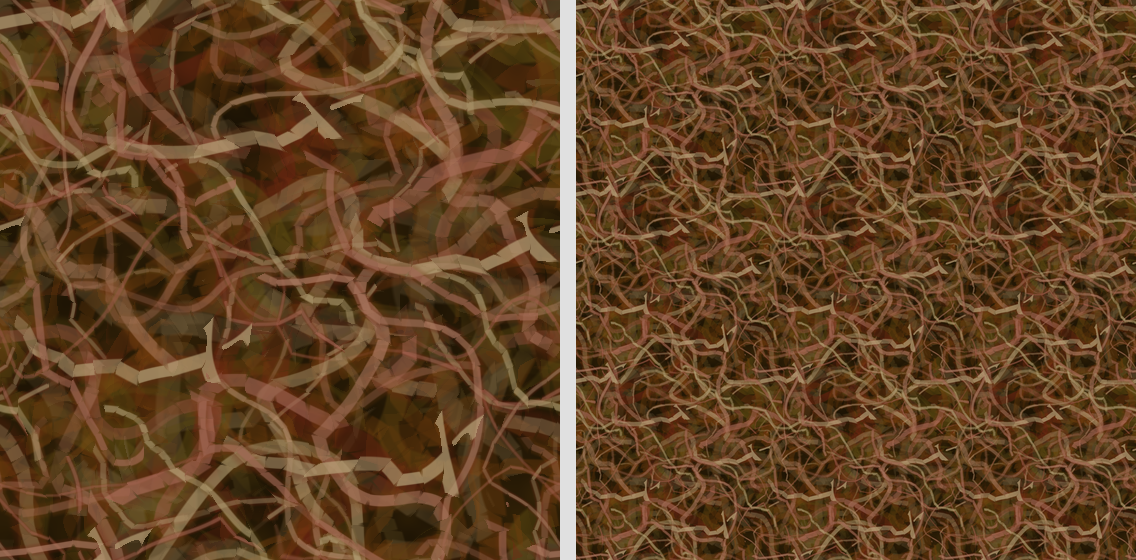
Left: one tile. Right: repeated 3 by 3.
Give the GLSL for this texture, as a Shadertoy shader.

```glsl
// Tangled translucent fibres over dark earth. Each fibre is a meandering line
// on the torus, bent by a periodic warp and cut into short flat segments;
// broad dim fibres lie below, narrow pale ones with stained borders on top.

const float TAU = 6.28318;
const int DEEP_FIBRES = 26;
const int TOP_FIBRES = 26;
const vec2 DIRECTIONS[6] = vec2[6](vec2(1, 0), vec2(0, 1), vec2(1, 1),
                                   vec2(1, -1), vec2(1, 2), vec2(2, -1));

float hash(float a, float b) {
    uint n = uint(a) * 1973u + uint(b) * 9277u + 2669u;
    n = (n ^ (n >> 16u)) * 0x7feb352du;
    n = (n ^ (n >> 15u)) * 0x846ca68bu;
    n ^= n >> 16u;
    return float(n >> 8u) / 16777216.0;
}

vec4 hash4(float a, float b) {
    return fract(hash(a, b) * vec4(1.0, 17.0, 131.0, 1031.0));
}

// Value noise that wraps after a whole number of cells
float noise(vec2 p, float cells, float seed) {
    p *= cells;
    vec2 i = floor(p), f = p - i;
    f = f * f * (3.0 - 2.0 * f);
    vec2 a = mod(i, cells), b = mod(i + 1.0, cells);
    float row0 = seed + a.y, row1 = seed + b.y;
    return mix(mix(hash(a.x, row0), hash(b.x, row0), f.x),
               mix(hash(a.x, row1), hash(b.x, row1), f.x), f.y);
}

// Periodic bending of the plane, with its Jacobian
vec2 warp(vec2 p, float id, out mat2 jacobian) {
    vec2 q = p;
    jacobian = mat2(1.0);
    for (int n = 0; n < 4; n++) {
        vec4 h = hash4(id, 10.0 + float(n));
        vec2 wave = floor(h.xy * 7.0) - 3.0;
        vec2 push = vec2(cos(TAU * h.z), sin(TAU * h.z)) * 0.075 / max(length(wave), 1.0);
        float angle = TAU * (dot(wave, p) + h.w);
        q += push * sin(angle);
        jacobian += outerProduct(push, wave) * TAU * cos(angle);
    }
    return q;
}

// Sideways offset of a fibre and its slope
vec2 meander(float t, float id) {
    vec4 phase = hash4(id, 20.0);
    vec2 sum = vec2(0.0);
    for (int n = 0; n < 4; n++) {
        float f = float(n + 1), angle = TAU * (f * t + phase[n]);
        sum += 0.1 * vec2(sin(angle) / f, TAU * cos(angle));
    }
    return sum;
}

// Returns distance from the axis relative to the half width, opacity, segment tone
vec3 fibre(vec2 p, float id, float width) {
    mat2 jacobian;
    vec2 q = warp(p, id, jacobian);
    vec4 h = hash4(id, 1.0);
    vec2 across = DIRECTIONS[int(h.x * 6.0)];
    vec2 along = vec2(across.y, -across.x);
    float u = dot(along, q), v = dot(across, q) - h.y;
    float scale = length(across);
    vec2 bend = meander(u, id);
    float gap = fract(v - bend.x + 0.5) - 0.5;
    float steep = length((across - bend.y * along) * jacobian);
    if (abs(gap) > 5.0 * width * max(steep, 0.45 * scale)) return vec3(9.0, 0.0, 0.0);

    // Straight segment nearest to the point
    float count = floor(mix(24.0, 46.0, h.z) / scale);
    float foot = (u + gap * bend.y / (1.0 + bend.y * bend.y)) * count;
    float segment = floor(foot), start = segment / count;
    float offset = meander(start, id).x;
    float slope = (meander((segment + 1.0) / count, id).x - offset) * count;
    gap = fract(v - offset - slope * (u - start) + 0.5) - 0.5;
    float d = gap / max(length((across - slope * along) * jacobian), 0.45 * scale) / width;

    // Ragged clumps, uneven segments and gaps along the fibre
    vec4 s = hash4(id, 100.0 + mod(segment, count));
    float clump = pow(max(sin(TAU * (2.0 * start + h.w)), 0.0), 8.0);
    d = (d + (s.x - 0.5) * (0.15 + 1.5 * clump)) / (0.88 + 0.24 * s.y);
    float presence = sin(TAU * (start + h.w)) + 0.5 * sin(TAU * (3.0 * start + h.z));
    float opacity = smoothstep(-0.95, -0.4, presence) * (0.8 + 0.4 * s.z);

    // Wedge shaped cracks open at the joints
    float joint = floor(foot + 0.5);
    float side = hash(id, 300.0 + mod(joint, count)) < 0.5 ? -1.0 : 1.0;
    float wedge = clamp(side * d, 0.0, 1.0);
    float distanceToJoint = abs(foot - joint) / (count * max(length(along * jacobian), 0.5));
    float crack = wedge * (1.0 - smoothstep(0.001 * wedge, 0.001 * wedge + 0.0015, distanceToJoint));
    return vec3(abs(d), opacity * (1.0 - 0.75 * crack), s.w);
}

vec3 earthColour(float pick) {
    vec3 rust = mix(vec3(0.44, 0.13, 0.07), vec3(0.45, 0.24, 0.05), smoothstep(0.1, 0.3, pick));
    vec3 olive = mix(vec3(0.37, 0.30, 0.07), vec3(0.47, 0.39, 0.26), smoothstep(0.65, 0.8, pick));
    return mix(rust, olive, smoothstep(0.4, 0.55, pick));
}

vec3 paleColour(float pick) {
    vec3 pink = mix(vec3(0.64, 0.36, 0.31), vec3(0.69, 0.52, 0.42), smoothstep(0.1, 0.4, pick));
    return mix(pink, vec3(0.71, 0.64, 0.48), smoothstep(0.4, 0.7, pick));
}

void mainImage(out vec4 fragColor, in vec2 fragCoord) {
    vec2 p = fragCoord / iResolution.xy;
    float pixel = 1.0 / min(iResolution.x, iResolution.y);
    float mottle = 0.6 * noise(p, 9.0, 500.0) + 0.4 * noise(p, 26.0, 600.0);
    vec3 colour = vec3(0.15, 0.10, 0.02) * (0.6 + 0.8 * mottle);

    // Broad, dim fibres
    for (int i = 0; i < DEEP_FIBRES; i++) {
        float id = float(i + 1);
        vec4 h = hash4(id, 2.0);
        float width = mix(0.011, 0.030, h.x);
        vec3 f = fibre(p, id, width);
        float body = 1.0 - smoothstep(0.85, 1.0 + 0.003 / width, f.x);
        vec3 tint = earthColour(h.y) * (0.85 + 0.3 * f.z);
        colour = mix(colour, tint, body * f.y * (0.2 + 0.3 * mottle));
    }

    // Narrow, pale fibres with stained borders
    for (int i = 0; i < TOP_FIBRES; i++) {
        float id = float(i + 61), height = float(i) / float(TOP_FIBRES);
        vec4 h = hash4(id, 2.0);
        float width = i % 3 == 0 ? mix(0.010, 0.013, h.x) : mix(0.0022, 0.008, h.x);
        vec3 f = fibre(p, id, width);
        float blur = max(pixel, 0.001) / width;
        float body = 1.0 - smoothstep(1.0 - blur, 1.0 + blur, f.x);
        float stain = 1.0 - smoothstep(1.2, 2.5, f.x);
        colour = mix(colour, earthColour(h.z * 0.65), stain * f.y * 0.24);
        vec3 tint = paleColour(h.y) * (0.93 + 0.14 * f.z);
        colour = mix(colour, tint, body * f.y * mix(0.32, 0.6, height));
    }
    fragColor = vec4(colour, 1.0);
}
```
